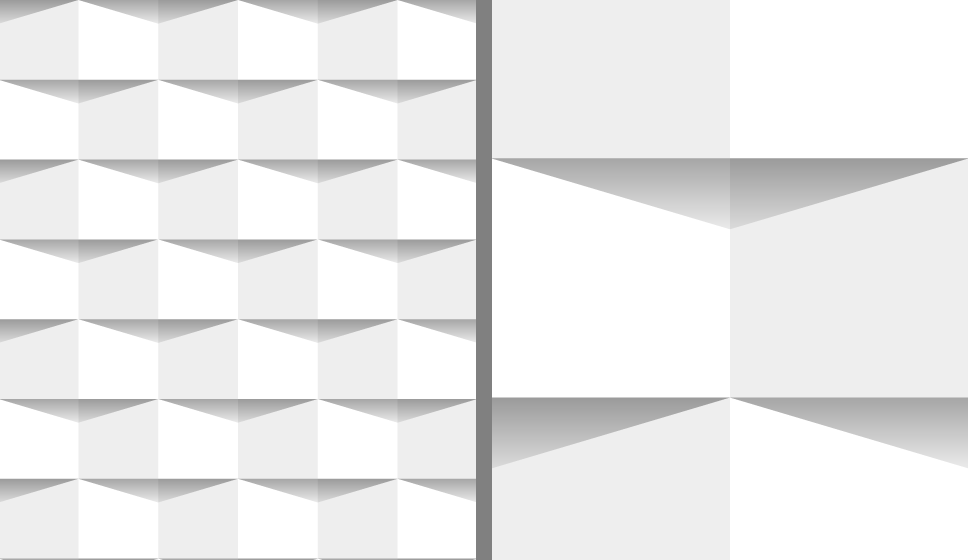
Left, the full canvas; right, a detail of the centre.
Give the GLSL for this pattern, as a WebGL 2 fragment shader.

```glsl
#version 300 es
precision highp float;

#define CELL 0.1425          // cell side, in canvas heights
#define SHADOW_DEPTH 0.297   // deepest point of the shadow, in cells
#define SHADOW_TOP 0.35      // darkening along the upper edge
#define SHADOW_TIP 0.08      // darkening at the deepest point
#define LIGHT_FACE vec3(1.0)
#define SHADED_FACE vec3(0.933)
#define SAMPLES 4            // smoothing samples per axis

uniform vec2 u_resolution;
out vec4 outColor;

// Colour of the folded wall; p is in cells, with y growing downwards.
vec3 foldedWall(vec2 p) {
    vec2 cell = floor(p);
    vec2 local = p - cell;

    // Faces alternate like a checkerboard.
    float shaded = mod(cell.x + cell.y, 2.0);
    vec3 face = mix(LIGHT_FACE, SHADED_FACE, shaded);

    // The wedge of shadow is mirrored on shaded faces.
    float wedge = SHADOW_DEPTH * mix(local.x, 1.0 - local.x, shaded);
    float inShadow = 1.0 - step(wedge, local.y);
    float darkening = mix(SHADOW_TOP, SHADOW_TIP, local.y / SHADOW_DEPTH);
    return face * (1.0 - inShadow * darkening);
}

void main() {
    // Average a grid of samples inside the pixel to smooth every edge.
    vec3 sum = vec3(0.0);
    for (int j = 0; j < SAMPLES; j++) {
        for (int i = 0; i < SAMPLES; i++) {
            vec2 offset = (vec2(i, j) + 0.5) / float(SAMPLES) - 0.5;
            vec2 pos = gl_FragCoord.xy + offset;
            // Columns are centred, rows start at the top edge.
            vec2 fromTop = vec2(pos.x - 0.5 * u_resolution.x, u_resolution.y - pos.y);
            sum += foldedWall(fromTop / (CELL * u_resolution.y));
        }
    }
    outColor = vec4(sum / float(SAMPLES * SAMPLES), 1.0);
}
```
